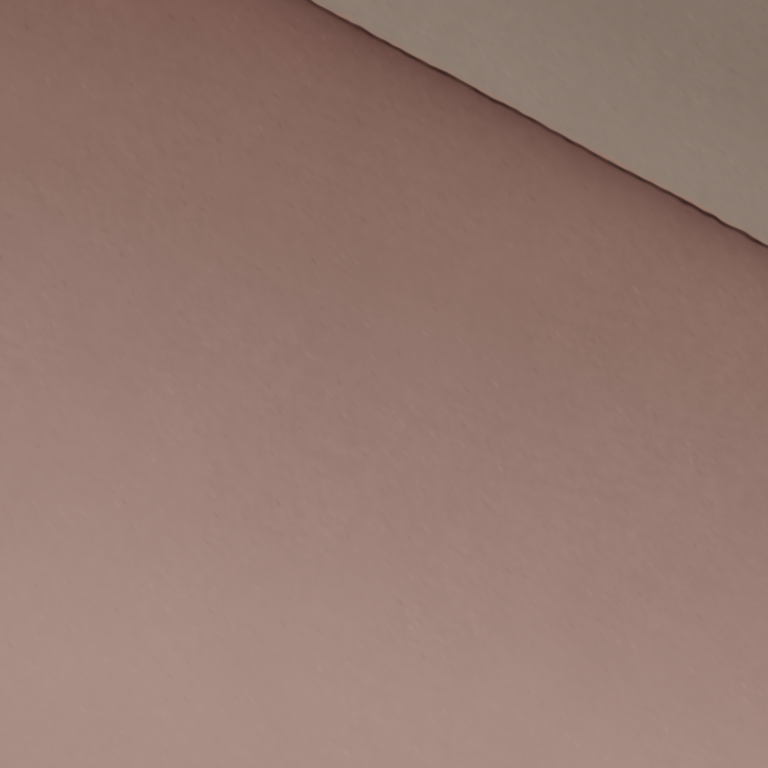
A Shadertoy shader for this texture:

```glsl
// A soft rosy surface, brightening toward the bottom, ends at a slanted seam.
// Beyond the seam lies a grey-beige plane. Signed distance to the seam drives
// the shadow, rim and broken crease; stretched noise adds grain and flecks.

#define SEAM_POINT vec2(0.404, 1.0)
#define SEAM_NORMAL vec2(0.4717, 0.8817)
#define SHADOW_WIDTH 0.030
#define LINE_WIDTH 0.0024
#define RIM_WIDTH 0.0030
#define GRAIN_SCALE 110.0
#define GRAIN_AMOUNT 0.026
#define FLECK_AMOUNT 0.050
#define MOTTLE_AMOUNT 0.016
#define VERTICAL_SHARE 0.42

float hash(vec2 p) {
    return fract(sin(dot(p, vec2(127.1, 311.7))) * 43758.5453);
}

float valueNoise(vec2 p) {
    vec2 cell = floor(p);
    vec2 f = fract(p);
    f = f * f * (3.0 - 2.0 * f);
    float low = mix(hash(cell), hash(cell + vec2(1.0, 0.0)), f.x);
    float high = mix(hash(cell + vec2(0.0, 1.0)), hash(cell + 1.0), f.x);
    return mix(low, high, f.y);
}

// Centred fractal noise
float fbm(vec2 p) {
    float sum = 0.0;
    float weight = 0.5;
    for (int i = 0; i < 4; i++) {
        sum += weight * (valueNoise(p) - 0.5);
        p = mat2(1.6, 1.2, -1.2, 1.6) * p + 17.3;
        weight *= 0.5;
    }
    return sum;
}

// Coordinates along and across a direction
vec2 alignTo(vec2 p, float angle) {
    vec2 along = vec2(cos(angle), sin(angle));
    return vec2(dot(p, along), dot(p, vec2(-along.y, along.x)));
}

// Fine fibres running down to the right
float fibreGrain(vec2 uv) {
    vec2 p = alignTo(uv, -0.8) + 0.012 * fbm(uv * 12.0);
    float fibres = valueNoise(p * GRAIN_SCALE * vec2(0.6, 1.3)) - 0.5;
    float specks = valueNoise(p * GRAIN_SCALE * vec2(1.4, 2.1) + 41.0) - 0.5;
    return 0.55 * fibres + 0.45 * specks;
}

// Sparse short flecks, lit on one side and dark on the other
float flecks(vec2 uv) {
    vec2 p = alignTo(uv, -0.9) * vec2(55.0, 95.0);
    vec2 cell = floor(p);
    vec2 center = 0.35 + 0.3 * vec2(hash(cell + 5.1), hash(cell + 9.7));
    vec2 q = alignTo(fract(p) - center, 1.2 * (hash(cell + 2.3) - 0.5));
    float body = exp(-dot(q * vec2(3.5, 5.0), q * vec2(3.5, 5.0)));
    float present = smoothstep(0.72, 1.0, hash(cell));
    float side = hash(cell + 13.0) - 0.5 + 2.0 * q.y;
    return present * body * side;
}

// Rosy tone as a function of depth below the seam
vec3 surfaceTone(float depth) {
    vec3 tone = mix(vec3(0.500, 0.374, 0.338), vec3(0.545, 0.428, 0.390),
                    smoothstep(0.0, 0.26, depth));
    tone = mix(tone, vec3(0.610, 0.500, 0.468), smoothstep(0.20, 0.62, depth));
    return mix(tone, vec3(0.662, 0.557, 0.525), smoothstep(0.50, 0.92, depth));
}

void mainImage(out vec4 fragColor, in vec2 fragCoord) {
    vec2 uv = fragCoord / iResolution.xy;
    float pixel = 1.0 / iResolution.y;

    // Slightly uneven seam
    float d = dot(uv - SEAM_POINT, SEAM_NORMAL);
    d += 0.0024 * (valueNoise(uv * 70.0) - 0.5);
    float depth = max(-d, 0.0);
    float seamPos = dot(uv, vec2(SEAM_NORMAL.y, -SEAM_NORMAL.x));

    // Main surface with its contact shadow
    float toneDepth = mix(depth, 1.0 - uv.y, VERTICAL_SHARE);
    vec3 surface = surfaceTone(toneDepth);
    surface -= vec3(0.115, 0.110, 0.100) * exp(-depth / SHADOW_WIDTH);

    // Plane beyond the seam, dimming toward the corner
    vec3 plane = mix(vec3(0.550, 0.488, 0.443), vec3(0.512, 0.450, 0.405),
                     smoothstep(0.0, 0.24, d));

    // Antialiased join, beaded rim above and broken dark line below
    vec3 color = mix(surface, plane, smoothstep(-0.7 * pixel, 0.7 * pixel, d));
    float beads = valueNoise(vec2(seamPos * 120.0, 3.0));
    float rim = exp(-pow((d - 0.0025) / RIM_WIDTH, 2.0));
    color = mix(color, vec3(0.600, 0.475, 0.425), rim * (0.35 + 0.6 * beads));
    float gaps = valueNoise(vec2(seamPos * 75.0, 8.0));
    float crease = exp(-pow((d + 0.0025) / LINE_WIDTH, 2.0));
    float strength = smoothstep(0.36, 0.56, uv.x) * 0.25 + 0.3 + 0.4 * gaps;
    color = mix(color, vec3(0.215, 0.135, 0.118), strength * crease);

    // Mottling, grain and flecks, softer on the bright side
    float softness = mix(1.0, 0.65, smoothstep(0.4, 1.0, toneDepth));
    float patches = smoothstep(-0.2, 0.25, fbm(uv * 9.0 + 3.0));
    float detail = GRAIN_AMOUNT * fibreGrain(uv) * mix(0.6, 1.1, patches);
    detail += FLECK_AMOUNT * flecks(uv);
    color += MOTTLE_AMOUNT * fbm(uv * 9.0);
    color += softness * detail * vec3(1.0, 0.97, 0.95);

    fragColor = vec4(clamp(color, 0.0, 1.0), 1.0);
}
```
